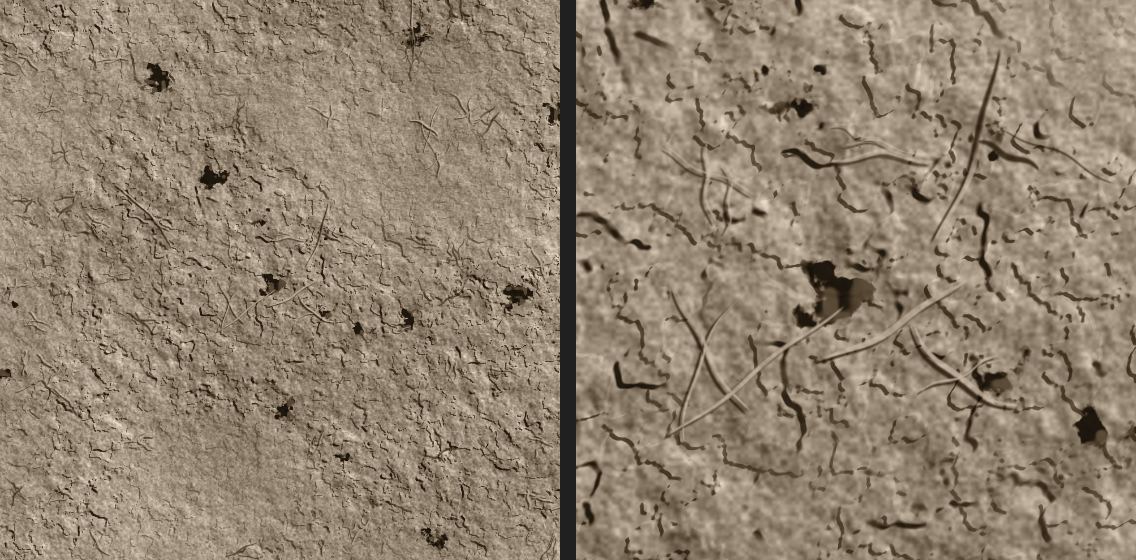
Left, the full canvas; right, a detail of the centre.
A WebGL 1 fragment shader for this texture:

```glsl
precision highp float;
// Dry, crumbly soil with shadowed cracks, dark pits and scattered bits of straw.
uniform vec2 u_resolution;

const vec2 TO_LIGHT = vec2(0.75, 0.66);
const float SOIL_TONE = 0.555;
const float STRAW_TONE = 0.69;
const float SHADOW_TONE = 0.05;

float hash(vec2 p) {
  return fract(sin(dot(p, vec2(127.1, 311.7))) * 43758.5);
}

vec2 hash2(vec2 p) {
  return vec2(hash(p), hash(p + 41.3));
}

float noise(vec2 p) {
  vec2 cell = floor(p);
  vec2 f = fract(p);
  f = f * f * (3.0 - 2.0 * f);
  float low = mix(hash(cell), hash(cell + vec2(1.0, 0.0)), f.x);
  float high = mix(hash(cell + vec2(0.0, 1.0)), hash(cell + 1.0), f.x);
  return mix(low, high, f.y);
}

float fbm(vec2 p) {
  float sum = 0.0;
  float amplitude = 0.5;
  for (int i = 0; i < 4; i++) {
    sum += amplitude * noise(p);
    p = mat2(1.6, 1.2, -1.2, 1.6) * p + 13.7;
    amplitude *= 0.5;
  }
  return sum / 0.9375;
}

// Raised crust with a sharp edge along one noise contour.
float crust(vec2 p, float scale, float level) {
  return smoothstep(level - 0.025, level + 0.025, fbm(p * scale + scale));
}

// Positive on rims facing the light, negative on rims in shadow.
float rim(vec2 p, float scale, float level, float reach) {
  return crust(p, scale, level) - crust(p + TO_LIGHT * reach, scale, level);
}

// Ragged dark hollows, at most one per grid cell.
float pits(vec2 p, float cells, float keep) {
  float ragged = fbm(p * 75.0) - 0.5;
  float depth = 0.0;
  for (int n = 0; n < 9; n++) {
    vec2 cell = floor(p * cells) + vec2(mod(float(n), 3.0), floor(float(n) / 3.0)) - 1.0;
    vec2 centre = (cell + hash2(cell + 5.1)) / cells;
    float radius = mix(0.006, 0.021, hash(cell + 8.7));
    float edge = radius - length(p - centre) + ragged * 0.07;
    depth = max(depth, step(hash(cell + 2.9), keep) * smoothstep(-0.002, 0.006, edge));
  }
  return depth;
}

// Bunches of three curved, tapering stalks around a shared root.
float stalks(vec2 p, float cells, float reach, float keep, float blur) {
  float cover = 0.0;
  for (int n = 0; n < 9; n++) {
    vec2 cell = floor(p * cells) + vec2(mod(float(n), 3.0), floor(float(n) / 3.0)) - 1.0;
    if (hash(cell + cells) > keep) continue;
    vec2 root = (cell + 0.2 + 0.6 * hash2(cell + 3.3)) / cells;
    for (int k = 0; k < 3; k++) {
      vec2 id = cell + 17.3 * float(k + 1);
      float angle = 3.14 * hash(cell + 6.1) + 2.2 * (hash(id) - 0.5);
      vec2 axis = vec2(cos(angle), sin(angle));
      vec2 d = p - root - (hash2(id + 1.7) - 0.5) * reach * 0.7;
      float len = reach * mix(0.25, 1.0, hash(id + 4.2));
      float along = dot(d, axis) / len;
      float bend = (hash(id + 7.9) - 0.5) * 0.5 * len * along * along;
      float wiggle = 0.0015 * sin(along * 5.0 + id.x);
      float across = abs(dot(d, vec2(-axis.y, axis.x)) - bend - wiggle);
      float width = mix(0.0004, 0.0023, hash(id + 9.4)) * (1.0 - 0.7 * along * along);
      float body = 1.0 - smoothstep(-blur, blur, across - width);
      cover = max(cover, body * (1.0 - smoothstep(0.9, 1.0, abs(along))));
    }
  }
  return cover;
}

float straw(vec2 p, float blur) {
  return max(stalks(p, 6.0, 0.08, 0.38, blur), 0.8 * stalks(p, 13.0, 0.034, 0.3, blur));
}

// Warm brown whose tint fades out in the deepest shadow.
vec3 earthColour(float tone) {
  return vec3(tone) + vec3(0.057, 0.0, -0.075) * smoothstep(-0.05, 0.25, tone);
}

void main() {
  vec2 p = gl_FragCoord.xy / u_resolution.y;
  float blur = max(0.0009, 0.7 / u_resolution.y);
  // Broad patches, lit lumps and fine grain.
  float rough = smoothstep(0.3, 0.68, fbm(p * 6.0 + 4.0));
  float lumps = fbm(p * 34.0) - fbm(p * 34.0 + TO_LIGHT * 0.1);
  float grain = noise(p * 430.0) + noise(p * 240.0 + 9.0) - 1.0;
  float tone = SOIL_TONE + 0.22 * (fbm(p * 5.0 + 21.0) - 0.5);
  tone += lumps * mix(0.9, 1.7, rough) + 0.12 * grain;
  // Broken rims: bright on the lit side, cracks on the other.
  float broken = smoothstep(0.3, 0.6, noise(p * 45.0 + 31.0));
  float coarse = rim(p, 27.0, 0.5, 0.0042) * broken * mix(0.3, 1.0, rough);
  float fine = rim(p, 58.0, 0.55, 0.0028) * mix(0.25, 0.75, rough);
  tone += 0.1 * (max(coarse, 0.0) + max(fine, 0.0));
  tone = mix(tone, SHADOW_TONE, 0.9 * clamp(max(-coarse * 1.1, -fine), 0.0, 1.0));
  // Pits keep a few lit crumbs inside.
  float crumbs = smoothstep(0.5, 0.75, noise(p * 130.0));
  tone = mix(tone, SHADOW_TONE + 0.22 * crumbs, pits(p, 7.0, 0.42) * 0.92);
  // Straw over its shadow; buried stalks show only as shadow.
  tone = mix(tone, SHADOW_TONE, straw(p + TO_LIGHT * 0.0035, blur * 1.3) * 0.75);
  float exposed = smoothstep(0.25, 0.55, noise(p * 10.0 + 50.0));
  tone = mix(tone, STRAW_TONE + 0.1 * grain, straw(p, blur) * exposed * 0.9);
  gl_FragColor = vec4(earthColour(clamp(tone, 0.03, 0.85)), 1.0);
}
```
